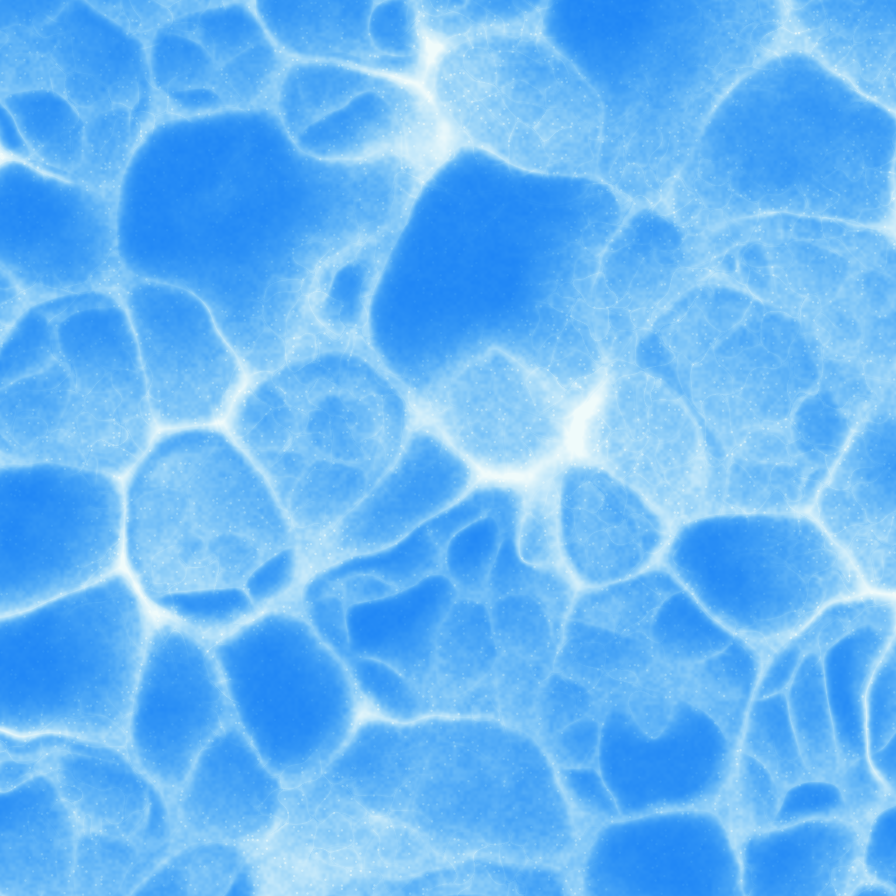
Reproduce this texture procedurally as a WebGL 1 fragment shader.

```glsl
precision highp float;
// Translucent blue foam: rounded cells with soft pale rims, fine veins and specks.
uniform vec2 u_resolution;

float hash(vec2 p) {
  vec3 q = fract(p.xyx * 0.1031);
  q += dot(q, q.yzx + 33.33);
  return fract((q.x + q.y) * q.z);
}

vec2 hash2(vec2 p) {
  return vec2(hash(p + 17.3), hash(p.yx + 61.7));
}

float noise(vec2 p) {
  vec2 i = floor(p), f = fract(p);
  f *= f * (3.0 - 2.0 * f);
  return mix(mix(hash(i), hash(i + vec2(1, 0)), f.x),
             mix(hash(i + vec2(0, 1)), hash(i + vec2(1, 1)), f.x), f.y);
}

float fbm(vec2 p) {
  float sum = 0.0, amp = 0.53;
  for (int i = 0; i < 4; i++) {
    sum += amp * noise(p);
    p = mat2(1.6, 1.2, -1.2, 1.6) * p + 5.7;
    amp *= 0.5;
  }
  return sum;
}

// Weighted cells: x = rounded border distance, y = cell id, zw = offset from centre.
// The border goes negative where three cells meet.
vec4 cells(vec2 p) {
  vec2 base = floor(p), offset = vec2(0.0);
  float nearest = 9.0, others = 1e-6, id = 0.0;
  for (int y = -2; y <= 2; y++) {
    for (int x = -2; x <= 2; x++) {
      vec2 cell = base + vec2(x, y);
      vec2 r = p - cell - 0.1 - 0.8 * hash2(cell);
      float size = hash(cell + 91.1);
      float d = length(r) - 0.6 * size * size;
      others += exp(-9.0 * max(d, nearest));
      if (d < nearest) {
        nearest = d;
        offset = r;
        id = hash(cell + 143.9);
      }
    }
  }
  return vec4(-log(others) / 9.0 - nearest, id, offset);
}

// Lightness of a cell: dark and crisper at its top, fading into the rim below.
float shade(vec4 cell, float rim, float cloud) {
  vec2 up = normalize(vec2(cell.y * 2.0 - 1.0, 0.9));
  float height = dot(cell.zw, up);
  float tone = 0.08 + 0.46 * cell.y - 0.3 * height + 0.9 * (cloud - 0.5);
  float falloff = mix(3.5, 11.0, smoothstep(-0.4, 0.4, height));
  return mix(max(tone, 0.0), rim, exp(-falloff * max(cell.x, 0.0)));
}

vec3 palette(float t) {
  t = clamp(t, -0.05, 1.2);
  return vec3(0.14 + 0.45 * t + 0.18 * t * t, 0.54 + 0.37 * t, 0.96 + 0.02 * t);
}

void main() {
  vec2 uv = gl_FragCoord.xy / u_resolution.y;
  vec2 warp = vec2(fbm(uv * 6.0), fbm(uv * 6.0 + 31.0)) - 0.5;
  vec2 p = uv + 0.07 * warp;
  float cloud = fbm(uv * 6.0 + 12.0);
  float rim = 0.36 + 0.7 * fbm(uv * 6.0 + 50.0);
  float glow = smoothstep(0.42, 0.65, fbm(uv * 5.0 + 90.0));

  // Large cells, many of them filled with smaller ones
  vec4 big = cells(p * 6.2 + 3.0);
  vec4 small = cells(p * 12.5 + 40.0);
  float filled = step(0.45, fract(big.y * 7.3)) * smoothstep(0.0, 0.25, big.x);
  float t = mix(shade(big, rim, cloud), shade(small, rim - 0.06, cloud), 0.85 * filled);

  // Faint broken outlines and white glow at some junctions
  t += 0.11 * exp(-22.0 * abs(big.x - 0.03)) * smoothstep(0.3, 0.6, rim - 0.25);
  t += 0.07 * exp(-16.0 * abs(small.x - 0.03)) * smoothstep(0.4, 0.6, cloud);
  t += 0.5 * glow * (1.0 - smoothstep(-0.1, 0.08, big.x));

  // Fine veins, strongest in the pale areas
  float pale = smoothstep(0.05, 0.5, t) * (1.0 - smoothstep(0.8, 1.1, t));
  vec2 ripple = vec2(noise(uv * 45.0), noise(uv * 45.0 + 9.0));
  vec4 vein = cells(p * 30.0 + 0.7 * ripple);
  float patches = smoothstep(0.35, 0.6, fbm(uv * 9.0 + 77.0));
  t += pale * patches * (0.12 * exp(-11.0 * abs(vein.x)) + 0.09 * (vein.y - 0.6));

  // Powdery grain and scattered specks
  t += (noise(uv * 260.0) + noise(uv * 130.0 + 8.0) - 1.0) * mix(0.05, 0.12, pale);
  vec2 dotGrid = uv * 200.0;
  vec2 dotCell = floor(dotGrid);
  float dotDist = length(fract(dotGrid) - 0.3 - 0.4 * hash2(dotCell));
  float speck = step(0.9, hash(dotCell + 7.0)) * (1.0 - smoothstep(0.1, 0.4, dotDist));
  t += speck * mix(0.08, 0.17, pale);

  gl_FragColor = vec4(palette(t), 1.0);
}
```
